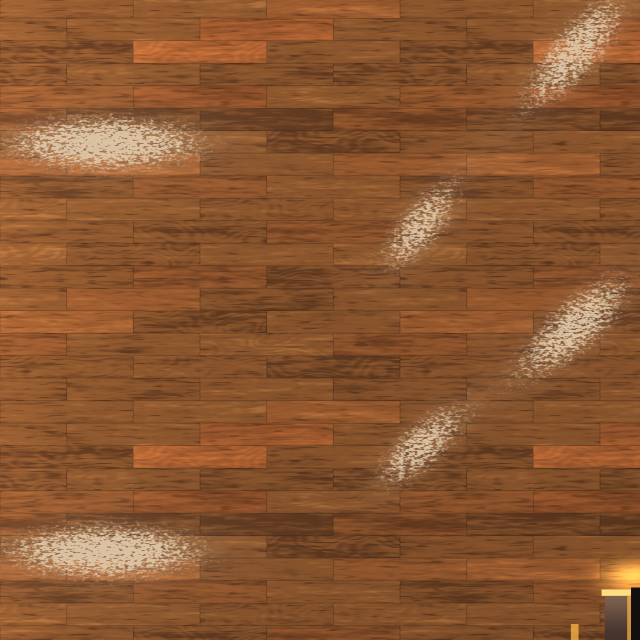
Reproduce this texture procedurally as a three.js fragment shader.

```glsl
#define PLANKS_ACROSS 4.8
#define ROWS_DOWN 28.45
#define ROW_SHIFT 0.81
#define TILE vec2(3.0, 18.0)
#define SEAM_WIDTH 0.0009
#define EDGE 0.001
#define DARK_WOOD vec3(0.36, 0.215, 0.12)
#define MID_WOOD vec3(0.53, 0.325, 0.17)
#define LIGHT_WOOD vec3(0.67, 0.43, 0.23)
#define CHERRY_WOOD vec3(0.65, 0.355, 0.18)
#define SHEEN vec3(0.87, 0.78, 0.66)
#define GOLD vec3(1.0, 0.72, 0.27)

varying vec2 vUv;

float hash(vec2 cell) {
  vec3 q = fract(vec3(cell.xyx) * 0.1031);
  q += dot(q, q.yzx + 33.33);
  return fract((q.x + q.y) * q.z);
}

float corner(vec2 cell, vec2 offset) {
  float angle = 6.2832 * hash(cell);
  return dot(vec2(cos(angle), sin(angle)), offset);
}

// Gradient noise, roughly -1 to 1
float noise(vec2 p) {
  vec2 i = floor(p), f = fract(p);
  vec2 s = f * f * f * (f * (f * 6.0 - 15.0) + 10.0);
  vec2 e = vec2(0.0, 1.0);
  float low = mix(corner(i, f), corner(i + e.yx, f - e.yx), s.x);
  float high = mix(corner(i + e, f - e), corner(i + 1.0, f - 1.0), s.x);
  return 1.5 * mix(low, high, s.y);
}

float glow(vec2 d, vec2 radius, float angle) {
  float c = cos(angle), s = sin(angle);
  vec2 q = vec2(c * d.x + s * d.y, c * d.y - s * d.x) / radius;
  return exp(-dot(q, q));
}

float box(vec2 p, vec2 center, vec2 halfSize) {
  vec2 d = abs(p - center) - halfSize;
  return 1.0 - smoothstep(-EDGE, EDGE, max(d.x, d.y));
}

vec3 floorBoards(vec2 p) {
  // Staggered planks, repeating every TILE
  vec2 grid = vec2(p.x * PLANKS_ACROSS, (1.0 - p.y) * ROWS_DOWN - ROW_SHIFT);
  float row = floor(grid.y);
  grid.x -= 0.5 * (1.0 - mod(row, 2.0));
  vec2 id = mod(floor(grid), TILE);
  vec2 f = fract(grid);
  float tone = hash(id + 7.0);
  float kind = hash(id + 41.0);
  vec2 seed = 60.0 * vec2(tone, kind);

  // Grain: broad bands, fine fibres and short dark pores
  float bands = noise(f * vec2(1.6, 3.2) + seed);
  float streaks = noise(f * vec2(3.5, 7.0) + seed + 13.0);
  float fibres = noise(f * vec2(11.0, 12.0) + seed + 29.0);
  float pores = smoothstep(0.3, 0.75, noise(f * vec2(6.0, 9.0) + seed + 47.0));
  float warp = noise(f * vec2(3.2, 1.3) + seed + 71.0);
  float figure = sin(6.2832 * (f.y * 2.2 + 2.6 * warp)) * smoothstep(0.7, 0.8, kind);

  // Plank colour
  float level = 0.43 + 0.36 * (tone - 0.5) + 0.22 * bands + 0.2 * streaks;
  level += 0.13 * fibres + 0.07 * figure - 0.26 * pores;
  level += 0.12 * step(abs(id.y - 6.0), 0.5) - 0.12 * step(abs(id.y - 4.0), 0.5);
  vec3 wood = mix(DARK_WOOD, MID_WOOD, smoothstep(0.0, 0.5, level));
  wood = mix(wood, LIGHT_WOOD, smoothstep(0.5, 1.0, level));
  float redRow = max(step(id.y, 1.5), step(abs(id.y - 3.0), 0.5));
  float red = redRow * step(abs(id.x - 1.0), 0.5);
  wood = mix(wood, CHERRY_WOOD * (0.72 + 0.6 * level), max(0.75 * red, 0.35 * step(kind, 0.2)));

  // Faint seams
  vec2 gap = min(f, 1.0 - f) / vec2(PLANKS_ACROSS, ROWS_DOWN);
  float seam = 1.0 - smoothstep(0.0, 2.0 * SEAM_WIDTH, min(gap.x, gap.y));
  return wood * (1.0 - 0.17 * seam);
}

void main() {
  vec2 p = vUv;
  vec3 color = floorBoards(p);

  // Room light, stronger at the left
  color *= 0.95 + 0.2 * exp(-5.0 * p.x) + 0.08 * p.y;

  // Reflected lamps: two level pools and four slanted streaks
  float pool = 0.0, streak = 0.0, halo = 0.0;
  for (int i = 0; i < 2; i++) {
    float n = float(i);
    vec2 left = p - vec2(0.163, 0.776 - 0.638 * n);
    vec2 right = p - vec2(0.903, 0.925 - 0.432 * n);
    vec2 middle = p - vec2(0.654, 0.642 - 0.342 * n);
    pool += glow(left, vec2(0.135, 0.034), 0.0);
    streak += glow(right, vec2(0.105, 0.04), 0.85 - 0.1 * n);
    streak += 0.88 * glow(middle, vec2(0.085, 0.036), 0.9 - 0.15 * n);
    halo += glow(left, vec2(0.22, 0.095), 0.0);
    halo += 0.7 * glow(0.5 * (right + middle), vec2(0.19, 0.04), 0.8 - 0.1 * n);
  }

  // Uneven varnish breaks the reflections into flecks
  float grit = 0.6 * noise(p * vec2(95.0, 230.0)) + 0.5 * noise(p * vec2(210.0, 390.0) + 19.0);
  float light = pool + streak + 0.28 * halo;
  float flecks = smoothstep(0.25, 1.0, light * (0.82 + 1.15 * grit));
  color = mix(color, SHEEN, clamp(0.8 * flecks + 0.32 * pool + 0.16 * streak + 0.06 * halo, 0.0, 0.95));

  // Lamp in the lower right corner
  color += GOLD * 0.75 * glow(p - vec2(0.99, 0.1), vec2(0.045, 0.022), 0.0);
  color = mix(color, GOLD, 0.75 * box(p, vec2(0.898, 0.0), vec2(0.006, 0.025)));
  vec3 casing = mix(vec3(0.27, 0.2, 0.17), vec3(0.5, 0.39, 0.32), smoothstep(0.0, 0.08, p.y));
  color = mix(color, casing, box(p, vec2(0.966, 0.03), vec2(0.021, 0.045)));
  color = mix(color, vec3(1.0, 0.87, 0.5), box(p, vec2(0.963, 0.074), vec2(0.023, 0.005)));
  color = mix(color, GOLD, 0.7 * box(p, vec2(0.983, 0.03), vec2(0.003, 0.04)));
  color = mix(color, vec3(0.07, 0.055, 0.05), box(p, vec2(1.0, 0.03), vec2(0.014, 0.052)));

  gl_FragColor = vec4(clamp(color, 0.0, 1.0), 1.0);
}
```
